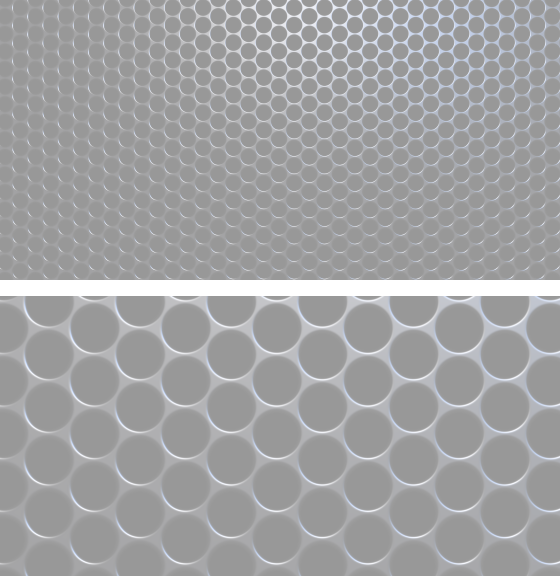
Top, the full canvas; bottom, a detail of the centre.
This pattern is drawn by a Shadertoy shader. Its source:

```glsl
// Lengths are fractions of the canvas height
const float PITCH = 0.06276;           // spacing of holes within a column
const vec2 GRID_ORIGIN = vec2(0.0177, 0.0);
const float HOLE_RADIUS = 0.415;       // in units of PITCH
const float BEVEL_RADIUS = 0.525;      // where the flat plate begins to curve
const float BEVEL_REACH = 1.65;        // how far the steepest bevel reflects
const float BEVEL_GAIN = 0.8;
const int SAMPLES = 3;                 // per axis

const vec3 HOLE_COLOR = vec3(0.598);
const vec3 PLATE_COLOR = vec3(0.637, 0.637, 0.643);
const vec3 EDGE_COLOR = vec3(0.605);

const vec2 KEY_POSITION = vec2(1.03, 1.03);
const vec3 KEY_COLOR = vec3(0.28, 0.28, 0.285);
const float KEY_RADIUS = 0.42;
const vec2 SKY_POSITION = vec2(1.62, 0.92);
const vec3 SKY_COLOR = vec3(0.10, 0.15, 0.24);
const float SKY_RADIUS = 0.40;

// Offset from the nearest hole centre on a staggered grid
vec2 nearestHole(vec2 p) {
    vec2 cell = PITCH * vec2(sqrt(3.0), 1.0);
    vec2 q = p - GRID_ORIGIN;
    vec2 even = mod(q + 0.5 * cell, cell) - 0.5 * cell;
    vec2 odd = mod(q, cell) - 0.5 * cell;
    return dot(even, even) < dot(odd, odd) ? even : odd;
}

float glow(vec2 p, vec2 center, float radius) {
    vec2 d = (p - center) / radius;
    return exp(-dot(d, d));
}

vec3 reflectedLight(vec2 p) {
    return KEY_COLOR * glow(p, KEY_POSITION, KEY_RADIUS)
         + SKY_COLOR * glow(p, SKY_POSITION, SKY_RADIUS);
}

vec3 perforatedPlate(vec2 p, float pixel) {
    vec2 offset = nearestHole(p);
    float dist = length(offset);
    vec2 outward = offset / max(dist, 1e-5);
    float radius = dist / PITCH;

    // The bevel tilts toward the hole, so it reflects light from across it
    float bevel = 1.0 - smoothstep(HOLE_RADIUS, BEVEL_RADIUS, radius);
    float tilt = bevel * bevel;
    vec3 light = reflectedLight(p - outward * tilt * BEVEL_REACH);
    vec3 plate = mix(PLATE_COLOR, EDGE_COLOR, bevel)
               + light * (1.0 + BEVEL_GAIN * tilt);

    float edge = dist - HOLE_RADIUS * PITCH;
    return mix(HOLE_COLOR, plate, smoothstep(-0.5 * pixel, 0.5 * pixel, edge));
}

void mainImage(out vec4 fragColor, in vec2 fragCoord) {
    float pixel = 1.0 / iResolution.y;
    vec3 color = vec3(0.0);

    // Supersample the narrow bevels
    for (int y = 0; y < SAMPLES; y++) {
        for (int x = 0; x < SAMPLES; x++) {
            vec2 jitter = (vec2(x, y) + 0.5) / float(SAMPLES) - 0.5;
            color += perforatedPlate((fragCoord + jitter) * pixel, pixel);
        }
    }
    color /= float(SAMPLES * SAMPLES);
    fragColor = vec4(min(color, 1.0), 1.0);
}
```
